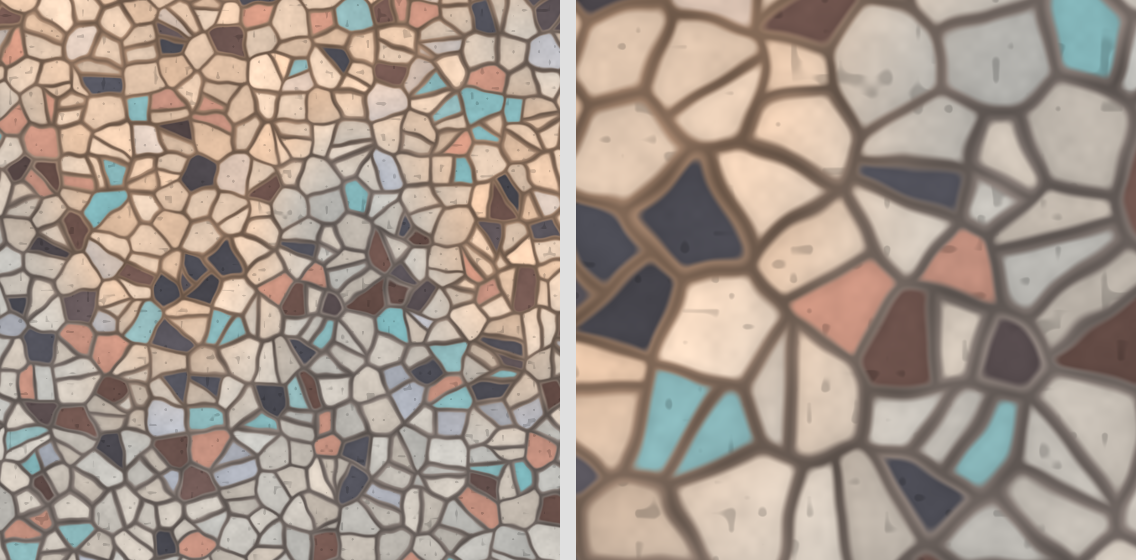
Left: the whole. Right: its middle third, enlarged.
A WebGL 1 fragment shader for this texture:

```glsl
precision highp float;
uniform vec2 u_resolution;

const float SITES = 18.0;          // stones across the canvas
const float JITTER = 0.86;
const float SIZE_SPREAD = 0.34;    // unevenness of stone sizes
const float SPLIT_ABOVE = 0.64;    // larger stones are cut in two
const float GAP_MIN = 0.035;
const float GAP_MAX = 0.105;
const float SOFTNESS = 0.055;
const float ROUNDING = 0.07;
const float DARK_SHARE = 0.125;
const float TURQUOISE_SHARE = 0.065;
const float PINK_SHARE = 0.09;

const vec3 CREAM = vec3(0.92, 0.82, 0.73);
const vec3 PEACH = vec3(0.93, 0.77, 0.64);
const vec3 PALE_GREY = vec3(0.76, 0.76, 0.745);
const vec3 SHELL = vec3(0.81, 0.765, 0.715);
const vec3 BLUE_GREY = vec3(0.66, 0.69, 0.76);
const vec3 TURQUOISE = vec3(0.49, 0.71, 0.73);
const vec3 PINK = vec3(0.80, 0.59, 0.52);
const vec3 SLATE = vec3(0.30, 0.30, 0.335);
const vec3 MAROON = vec3(0.41, 0.31, 0.285);
const vec3 GROUT_WARM = vec3(0.57, 0.46, 0.38);
const vec3 GROUT_COOL = vec3(0.48, 0.44, 0.42);

float hash(vec2 p) {
  vec3 q = fract(vec3(p.xyx) * vec3(0.1031, 0.1030, 0.0973));
  q += dot(q, q.yzx + 33.33);
  return fract((q.x + q.y) * q.z);
}

float noise(vec2 p) {
  vec2 i = floor(p), f = fract(p);
  f = f * f * (3.0 - 2.0 * f);
  return mix(mix(hash(i), hash(i + vec2(1.0, 0.0)), f.x),
             mix(hash(i + vec2(0.0, 1.0)), hash(i + 1.0), f.x), f.y);
}

float softMin(float a, float b, float k) {
  float h = max(k - abs(a - b), 0.0) / k;
  return min(a, b) - 0.25 * h * h * k;
}

vec2 siteAt(vec2 cell) {
  vec2 r = vec2(hash(cell + 11.3), hash(cell + 47.9));
  return cell + 0.5 + JITTER * (r - 0.5);
}

float weightAt(vec2 cell) {
  return SIZE_SPREAD * (hash(cell + 83.1) - 0.5);
}

// Weighted Voronoi stones: xy = stone id, z = distance to its edge
vec3 stones(vec2 p) {
  vec2 base = floor(p), cell = base, site = p;
  float best = 100.0;
  for (int y = -2; y <= 2; y++) {
    for (int x = -2; x <= 2; x++) {
      vec2 c = base + vec2(float(x), float(y));
      vec2 s = siteAt(c);
      float power = dot(p - s, p - s) - weightAt(c);
      if (power < best) { best = power; cell = c; site = s; }
    }
  }
  float edge = 1.0;
  for (int y = -2; y <= 2; y++) {
    for (int x = -2; x <= 2; x++) {
      vec2 c = cell + vec2(float(x), float(y));
      vec2 s = siteAt(c);
      float apart = length(s - site);
      if (apart > 0.001) {
        float power = dot(p - s, p - s) - weightAt(c);
        edge = softMin(edge, (power - best) / (2.0 * apart), ROUNDING);
      }
    }
  }
  vec2 id = cell;
  if (hash(cell + 83.1) > SPLIT_ABOVE) {
    float angle = 6.2832 * hash(cell + 29.7);
    float cut = dot(p - site, vec2(cos(angle), sin(angle)));
    edge = softMin(edge, abs(cut), ROUNDING);
    id += 0.37 * step(0.0, cut);
  }
  return vec3(id, edge);
}

vec3 stoneColour(vec2 id, float warmth) {
  float kind = hash(id + 5.7), tint = hash(id + 61.3), shade = hash(id + 19.1);
  vec3 pale = mix(mix(PALE_GREY, SHELL, tint), mix(CREAM, PEACH, tint * 0.8), warmth);
  pale = mix(pale, BLUE_GREY, 0.7 * step(0.94, shade) * (1.0 - 0.6 * warmth));
  pale *= 0.90 + 0.16 * hash(id + 71.9);
  vec3 pink = PINK * mix(vec3(0.95), vec3(1.1, 1.07, 1.03), shade * warmth);
  vec3 dark = mix(SLATE, MAROON, smoothstep(0.3, 0.8, tint)) * (0.88 + 0.28 * shade);
  vec3 turquoise = mix(TURQUOISE, PALE_GREY, 0.35 * shade);
  if (kind < DARK_SHARE) return dark;
  if (kind < DARK_SHARE + TURQUOISE_SHARE) return turquoise;
  if (kind < DARK_SHARE + TURQUOISE_SHARE + PINK_SHARE) return pink;
  return pale;
}

void main() {
  float side = min(u_resolution.x, u_resolution.y);
  vec2 uv = gl_FragCoord.xy / side;
  vec2 p = uv * SITES;
  vec2 wobble = vec2(noise(p * 2.3), noise(p * 2.3 + 37.0)) - 0.5;
  vec3 stone = stones(p + 0.11 * wobble);
  vec2 id = stone.xy;

  // Uneven sunlight, warmer towards the top and left
  float glow = 0.6 * uv.y - 0.25 * uv.x - 0.13 + 0.75 * (noise(uv * 3.2 + 8.0) - 0.5);
  float warmth = smoothstep(-0.22, 0.26, glow);

  // Stone faces with mottling, specks and a slight slope
  vec3 face = stoneColour(id, warmth);
  float angle = 6.2832 * hash(id + 3.3);
  float slope = dot(p - id - 0.5, vec2(cos(angle), sin(angle)));
  float mottle = 0.6 * noise(p * 4.0) + 0.4 * noise(p * 10.0) - 0.5;
  face *= 1.0 + 0.09 * mottle + 0.05 * clamp(slope, -1.0, 1.0);
  face *= 1.0 - 0.16 * smoothstep(0.83, 0.95, noise(p * 6.0 + 90.0));

  // Grout, darkest along the joint
  vec3 grout = mix(GROUT_COOL, GROUT_WARM, warmth) * (0.86 + 0.3 * noise(p * 1.7 + 50.0));
  grout *= mix(0.82, 1.04, smoothstep(0.0, 0.09, stone.z));

  float gap = mix(GAP_MIN, GAP_MAX, pow(hash(id + 97.0), 1.5));
  float blur = max(SOFTNESS, SITES / side);
  float cover = smoothstep(gap - 0.5 * blur, gap + blur, stone.z);
  face *= 0.96 + 0.05 * smoothstep(gap, gap + 0.16, stone.z);
  gl_FragColor = vec4(mix(grout, face, cover), 1.0);
}
```
